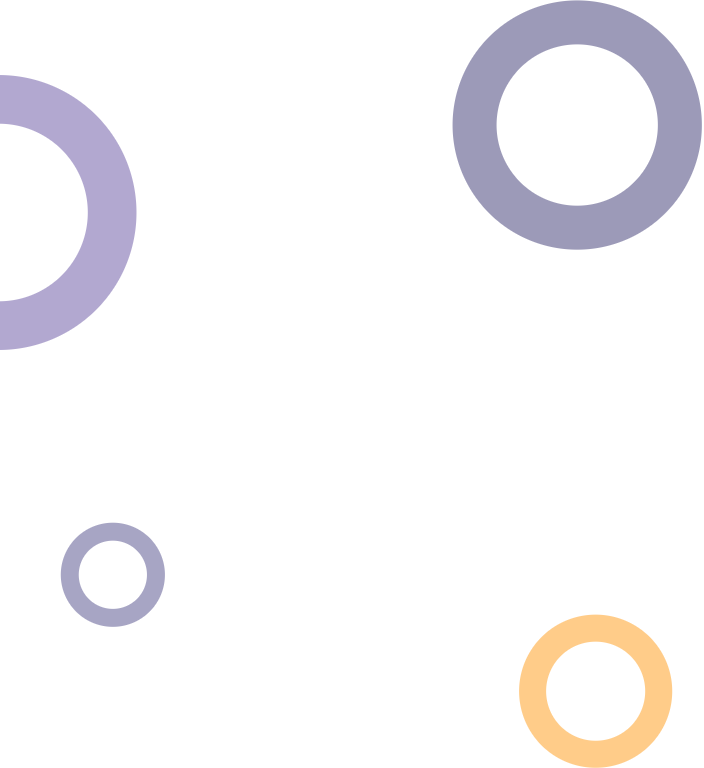
A Shadertoy shader for this background:

```glsl
#define PAPER vec3(1.0)
#define SLATE vec3(0.612, 0.604, 0.722)
#define LILAC vec3(0.698, 0.659, 0.816)
#define MIST vec3(0.655, 0.647, 0.769)
#define APRICOT vec3(1.0, 0.800, 0.537)

// Signed distance to a ring, negative inside its band
float ringDistance(vec2 p, vec2 center, float outer, float inner) {
    float middle = 0.5 * (outer + inner);
    float halfWidth = 0.5 * (outer - inner);
    return abs(length(p - center) - middle) - halfWidth;
}

// Paint a ring over the base with an edge one pixel wide
vec3 paintRing(vec3 base, vec3 tint, vec2 p, vec2 center, float outer, float inner) {
    float pixel = 1.0 / iResolution.y;
    float cover = clamp(0.5 - ringDistance(p, center, outer, inner) / pixel, 0.0, 1.0);
    return mix(base, tint, cover);
}

void mainImage(out vec4 fragColor, in vec2 fragCoord) {
    // Canvas height is one unit
    vec2 p = fragCoord / iResolution.y;
    float aspect = iResolution.x / iResolution.y;

    // Horizontal places follow the canvas width
    vec2 slateCenter = vec2(0.8199 * aspect, 0.8372);
    vec2 lilacCenter = vec2(-0.0014 * aspect, 0.7233);
    vec2 mistCenter = vec2(0.1603 * aspect, 0.2516);
    vec2 apricotCenter = vec2(0.8461 * aspect, 0.1000);

    vec3 color = PAPER;
    color = paintRing(color, SLATE, p, slateCenter, 0.1623, 0.1050);
    color = paintRing(color, LILAC, p, lilacCenter, 0.1790, 0.1156);
    color = paintRing(color, MIST, p, mistCenter, 0.0678, 0.0444);
    color = paintRing(color, APRICOT, p, apricotCenter, 0.0997, 0.0645);

    fragColor = vec4(color, 1.0);
}
```
